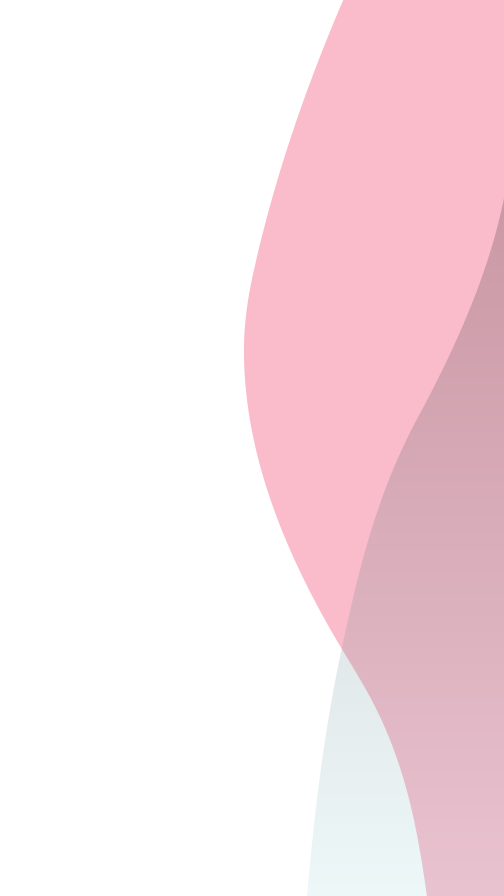
Write a Shadertoy shader that draws this background.

```glsl
// Two overlapping wavy ribbons, one flat pink and one translucent, on white.

const int KNOTS = 6;

const vec3 PAPER = vec3(1.0);
const vec3 PINK = vec3(0.98, 0.735, 0.797);
const vec3 VEIL_LOW = vec3(0.68, 0.86, 0.886);
const vec3 VEIL_HIGH = vec3(0.12, 0.11, 0.10);
const float VEIL_OPACITY = 0.22;
const float VEIL_TOP = 0.779;

// Edge knots from bottom to top: x, y, slope dx/dy.
const vec3 PINK_EDGE[KNOTS] = vec3[KNOTS](
    vec3(0.847, 0.000, -0.249), vec3(0.7245, 0.232, -1.013),
    vec3(0.678, 0.276, -1.067), vec3(0.484, 0.609, 0.000),
    vec3(0.502, 0.694, 0.391), vec3(0.681, 1.000, 0.764));

const vec3 VEIL_EDGE[KNOTS] = vec3[KNOTS](
    vec3(0.609, 0.000, 0.160), vec3(0.678, 0.276, 0.382),
    vec3(0.829, 0.534, 0.960), vec3(1.000, 0.779, 0.356),
    vec3(1.080, 1.000, 0.356), vec3(1.120, 1.100, 0.356));

// Cubic Hermite span between two knots, giving x at height y.
float hermite(vec3 a, vec3 b, float y) {
    float span = b.y - a.y;
    float t = clamp((y - a.y) / span, 0.0, 1.0);
    float s = 1.0 - t;
    return mix(a.x, b.x, t * t * (3.0 - 2.0 * t))
         + span * t * s * (a.z * s - b.z * t);
}

// Height-to-x curve through all knots.
float edgeAt(vec3 knots[KNOTS], float y) {
    float x = knots[0].x;
    for (int i = 0; i < KNOTS - 1; i++) {
        if (y >= knots[i].y) x = hermite(knots[i], knots[i + 1], y);
    }
    return x;
}

// Smooth coverage of the region where d is positive.
float coverage(float d) {
    float pixelWidth = length(vec2(dFdx(d), dFdy(d)));
    return clamp(d / pixelWidth + 0.5, 0.0, 1.0);
}

void mainImage(out vec4 fragColor, in vec2 fragCoord) {
    vec2 uv = fragCoord / iResolution.xy;

    // Flat ribbon
    float pinkMask = coverage(uv.x - edgeAt(PINK_EDGE, uv.y));
    vec3 color = mix(PAPER, PINK, pinkMask);

    // Translucent ribbon, darker toward its top
    float veilMask = coverage(uv.x - edgeAt(VEIL_EDGE, uv.y));
    vec3 veil = mix(VEIL_LOW, VEIL_HIGH, clamp(uv.y / VEIL_TOP, 0.0, 1.0));
    color = mix(color, veil, veilMask * VEIL_OPACITY);

    fragColor = vec4(color, 1.0);
}
```
